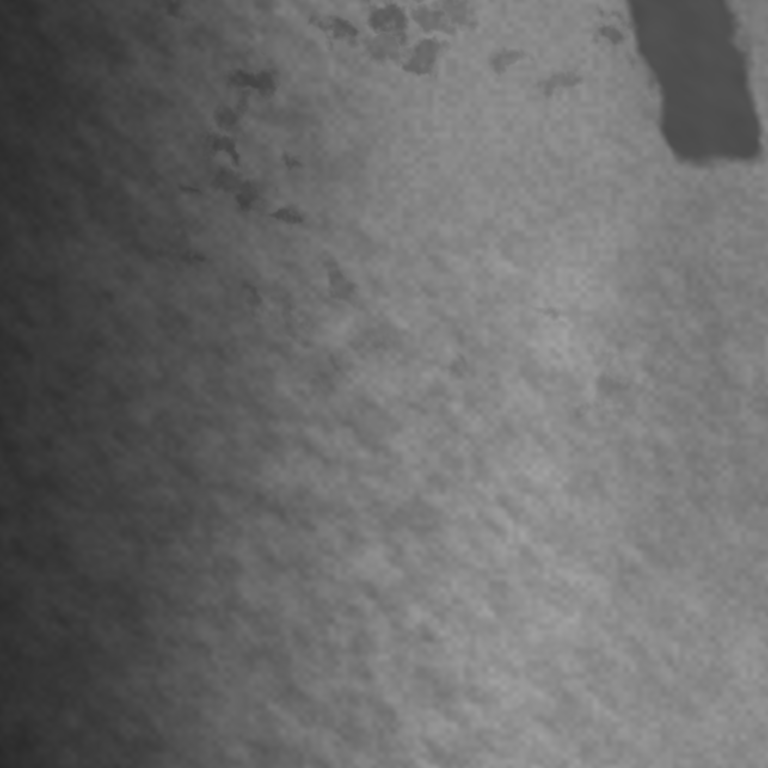
A three.js fragment shader for this texture:

```glsl
// Draws a soft grey mottled surface, shaded at the left, with dark flecks and one dark patch.
varying vec2 vUv;

const float SHADOW_GREY = 0.185;
const float LIT_GREY = 0.535;
const float PATCH_GREY = 0.31;
const float RIGHT_FALLOFF = 0.06;
const float GRAIN_SCALE = 46.0;
const float GRAIN_STRENGTH = 0.27;
const float FINE_SCALE = 125.0;
const float FINE_STRENGTH = 0.05;
const float CLOUD_STRENGTH = 0.08;
const float FLECK_CELLS = 17.0;
const float FLECK_SHARE = 0.6;
const float FLECK_DEPTH = 0.26;
const float GRAIN_ANGLE = -0.7;
const vec2 GRAIN_STRETCH = vec2(0.68, 1.2);

float hash(vec2 p) {
  return fract(sin(dot(p, vec2(127.1, 311.7))) * 43758.5453);
}

float noise(vec2 p) {
  vec2 i = floor(p);
  vec2 f = fract(p);
  f = f * f * (3.0 - 2.0 * f);
  return mix(mix(hash(i), hash(i + vec2(1.0, 0.0)), f.x),
             mix(hash(i + vec2(0.0, 1.0)), hash(i + vec2(1.0, 1.0)), f.x), f.y);
}

vec2 rotate(vec2 p, float angle) {
  float c = cos(angle);
  float s = sin(angle);
  return vec2(c * p.x + s * p.y, c * p.y - s * p.x);
}

float fbm(vec2 p) {
  float sum = 0.0;
  float weight = 0.5;
  for (int i = 0; i < 4; i++) {
    sum += weight * noise(p);
    p = rotate(p, 0.6) * 2.03 + 17.3;
    weight *= 0.5;
  }
  return sum / 0.9375;
}

// Ragged tilted flecks, jittered in a grid and gathered into loose groups.
float flecks(vec2 uv) {
  vec2 warp = vec2(fbm(uv * 34.0), fbm(uv * 34.0 + 51.0)) - 0.5;
  vec2 p = uv * FLECK_CELLS + warp * 1.1;
  vec2 home = floor(p);
  float cover = 0.0;
  for (int y = -1; y <= 1; y++) {
    for (int x = -1; x <= 1; x++) {
      vec2 cell = home + vec2(float(x), float(y));
      vec2 jitter = vec2(hash(cell + 3.1), hash(cell + 7.7));
      float group = smoothstep(0.3, 0.65, noise(cell * 0.37 + 4.0));
      float present = step(hash(cell + 12.9), FLECK_SHARE * group);
      float radius = mix(0.16, 0.46, pow(hash(cell + 21.3), 1.6));
      vec2 q = rotate(p - cell - jitter, mix(-0.9, 0.3, hash(cell + 5.5)));
      float d = length(q * vec2(0.8, 1.25)) - radius;
      float depth = mix(0.45, 1.0, hash(cell + 33.3));
      cover = max(cover, present * depth * (1.0 - smoothstep(-0.2, 0.16, d)));
    }
  }
  return cover;
}

// Slanted rounded patch that runs off the top edge.
float darkPatch(vec2 uv) {
  vec2 wobble = vec2(fbm(uv * 16.0), fbm(uv * 16.0 + 29.0)) - 0.5;
  vec2 p = uv + wobble * 0.035;
  vec2 q = abs(vec2(p.x - 0.885 - 0.26 * (1.0 - p.y), p.y - 1.0)) - vec2(0.032, 0.18);
  float d = length(max(q, 0.0)) + min(max(q.x, q.y), 0.0) - 0.035;
  return 1.0 - smoothstep(-0.009, 0.009, d);
}

void main() {
  vec2 uv = vUv;

  // Broad light: dark left side, bright ridge, slight fall at the right.
  float across = uv.x + 0.04 * (uv.y - 0.5) * smoothstep(0.2, 0.7, uv.x);
  float grey = mix(SHADOW_GREY, LIT_GREY, smoothstep(-0.08, 0.67, across));
  float strip = smoothstep(0.76, 0.92, uv.x + 0.08 * (uv.y - 0.5));
  grey -= RIGHT_FALLOFF * strip * smoothstep(0.0, 0.5, uv.y);
  grey += 0.02 * (1.0 - uv.y) * smoothstep(0.4, 0.8, uv.x);
  grey *= 1.0 + CLOUD_STRENGTH * (fbm(uv * vec2(7.0, 5.0) + 8.0) - 0.5) * 2.0;

  // Slanted grain, calmer on the smooth upper middle.
  float smoothArea = smoothstep(0.35, 0.55, uv.x) * smoothstep(0.5, 0.8, uv.y);
  smoothArea *= 1.0 - 0.6 * smoothstep(0.72, 0.85, uv.x);
  vec2 slanted = rotate(uv, GRAIN_ANGLE) * GRAIN_STRETCH * GRAIN_SCALE;
  float grain = 0.65 * noise(slanted) + 0.35 * noise(rotate(slanted, 0.5) * 1.9 + 40.0) - 0.5;
  float rightCalm = 1.0 - 0.4 * smoothstep(0.45, 0.85, uv.x);
  grey *= 1.0 + GRAIN_STRENGTH * grain * (1.0 - 0.75 * smoothArea) * rightCalm;
  grey *= 1.0 + FINE_STRENGTH * (noise(uv * FINE_SCALE) - 0.5) * 2.0;

  // Flecks in the upper part, fading towards the bottom and the right edge.
  float zone = smoothstep(0.38, 0.7, uv.y + 0.12 * (uv.x - 0.5));
  zone *= smoothstep(0.05, 0.35, uv.x) * (1.0 - smoothstep(0.78, 0.92, uv.x));
  grey *= 1.0 - FLECK_DEPTH * zone * flecks(uv);

  // Dark patch with its own faint grain.
  float patchGrey = PATCH_GREY * (1.0 + 0.1 * grain);
  grey = mix(grey, patchGrey, darkPatch(uv));

  gl_FragColor = vec4(vec3(grey), 1.0);
}
```
